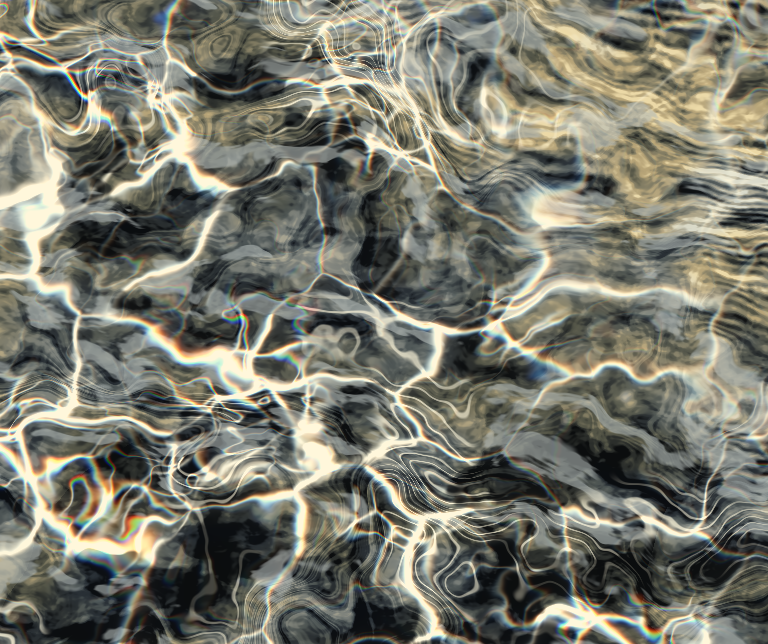
Write a WebGL 2 fragment shader that draws this texture.

```glsl
#version 300 es
precision highp float;
// Sunlit shallow water: caustic web over dark stones, with wind ripples at the upper right.
uniform vec2 u_resolution;
out vec4 fragColor;

float hash(vec2 p) {
  vec3 q = fract(p.xyx * 0.1031);
  q += dot(q, q.yzx + 33.33);
  return fract((q.x + q.y) * q.z);
}

float noise(vec2 p) {
  vec2 i = floor(p), f = fract(p);
  f = f * f * f * (f * (f * 6.0 - 15.0) + 10.0);
  return mix(mix(hash(i), hash(i + vec2(1, 0)), f.x),
             mix(hash(i + vec2(0, 1)), hash(i + 1.0), f.x), f.y);
}

float fbm(vec2 p, int octaves) {
  float sum = 0.0, amp = 0.5, total = 0.0;
  for (int i = 0; i < octaves; i++) {
    sum += amp * noise(p);
    total += amp;
    amp *= 0.55;
    p = mat2(1.6, 1.2, -1.2, 1.6) * p + 17.3;
  }
  return sum / total;
}

// x: gap between the two nearest cell centres, y: random value of the cell
vec2 cells(vec2 p) {
  vec2 base = floor(p);
  float nearest = 9.0, second = 9.0, id = 0.0;
  for (int y = -1; y <= 1; y++)
    for (int x = -1; x <= 1; x++) {
      vec2 c = base + vec2(x, y);
      vec2 centre = c + 0.1 + 0.8 * vec2(hash(c), hash(c + 71.7));
      float d = distance(p, centre);
      if (d < nearest) { second = nearest; nearest = d; id = hash(c + 13.1); }
      else second = min(second, d);
    }
  return vec2(second - nearest, id);
}

// Focused light: a broad web, patches of finer strands, small curls
float caustics(vec2 q, float vary, float patches) {
  float web = cells(q * vec2(4.6, 5.6) + 3.0).x;
  float strands = cells(q * vec2(10.0, 13.0) + 40.0).x;
  float curl = abs(2.0 * fbm(q * vec2(15.0, 22.0) + 60.0, 2) - 1.0);
  float width = 0.03 + 0.08 * vary * vary;
  return (0.45 + 0.9 * vary) * exp(-web * web / (width * width)) + 0.16 * exp(-web / 0.15)
       + 0.85 * patches * exp(-strands * strands / 0.008)
       + (0.15 + 0.55 * patches) * exp(-curl * curl / 0.005);
}

vec3 palette(float t) {
  vec3 c = mix(vec3(0.04, 0.05, 0.06), vec3(0.16, 0.18, 0.19), smoothstep(0.0, 0.17, t));
  c = mix(c, vec3(0.31, 0.33, 0.31), smoothstep(0.17, 0.33, t));
  c = mix(c, vec3(0.49, 0.49, 0.44), smoothstep(0.33, 0.50, t));
  c = mix(c, vec3(0.68, 0.64, 0.53), smoothstep(0.50, 0.67, t));
  return mix(c, vec3(0.88, 0.85, 0.74), smoothstep(0.67, 0.88, t));
}

void main() {
  vec2 p = gl_FragCoord.xy / u_resolution.y;
  vec2 warp = vec2(fbm(p * 4.0 + 2.0, 3), fbm(p * 4.0 + 29.0, 3)) - 0.5;
  vec2 wobble = vec2(fbm(p * 22.0, 2), fbm(p * 22.0 + 47.0, 2)) - 0.5;
  vec2 q = p + 0.22 * warp + 0.026 * wobble;

  // Regions: rippled surface, stones, deep shadow
  float diagonal = (p.x - 0.55) * 0.7 + (p.y - 1.0) * 0.64;
  float surface = smoothstep(-0.13, 0.12, diagonal + 0.35 * (fbm(p * 4.0 + 55.0, 3) - 0.5));
  float stony = 1.0 - smoothstep(0.2, 0.5, p.y);
  float shadow = smoothstep(0.6, 0.65, fbm(p * vec2(6.0, 9.0) + 31.0, 4)) * (1.0 - surface);

  // Bed seen through refraction: bands that flow around smooth swells
  float swell = fbm(p * vec2(2.6, 4.0) + 1.5 * warp + 11.0, 2) + 0.05 * wobble.x;
  float bands = 0.4 * noise(vec2(swell * 24.0, p.x * 4.0))
              + 0.35 * noise(vec2(swell * 60.0, p.x * 7.0 + 9.0))
              + 0.25 * noise(vec2(swell * 120.0, p.x * 12.0 + 5.0));
  float tone = 0.29 + 0.07 * p.y + 0.7 * (fbm(q * vec2(7.0, 12.0) + 5.0, 5) - 0.5)
             + 0.75 * (bands - 0.5);
  vec2 stone = cells((p + 0.08 * warp) * vec2(3.6, 4.2) + 20.0);
  tone += stony * (0.14 * (stone.y - 0.55) - 0.22 * (1.0 - smoothstep(0.02, 0.12, stone.x)));
  tone -= 0.2 * shadow;

  // Wind ripples: stretched glints with fine wave trains
  vec2 slant = vec2(p.x, p.y + 0.22 * p.x) + 0.16 * warp + 0.01 * wobble;
  float glints = fbm(slant * vec2(14.0, 42.0) + 8.0, 4);
  float train = sin(430.0 * slant.y + 9.0 * noise(slant * vec2(16.0, 22.0)));
  float trainPatch = smoothstep(0.35, 0.65, noise(p * vec2(5.0, 7.0) + 63.0));
  float rippled = 0.49 + 1.5 * (glints - 0.5) + 0.3 * (bands - 0.5) + 0.2 * train * trainPatch;
  tone = mix(tone, rippled, 0.9 * surface);
  tone += 0.3 * (fbm(p * vec2(75.0, 120.0) + 3.0 * wobble, 2) - 0.5);

  // Warm and cool tints, pale sky reflections
  float warmth = fbm(p * vec2(6.0, 10.0) + 90.0, 3);
  vec3 color = palette(tone) * mix(vec3(0.96, 1.0, 1.07), vec3(1.05, 1.0, 0.88),
                                   smoothstep(0.3, 0.65, warmth));
  float sky = smoothstep(0.6, 0.7, fbm(slant * vec2(11.0, 28.0) + 120.0, 4));
  color = mix(color, vec3(0.69, 0.72, 0.71), 0.6 * sky);

  // Light split slightly by wavelength
  float vary = noise(p * 6.0 + 44.0);
  float patches = smoothstep(0.38, 0.72, noise(p * vec2(5.0, 6.0) + 77.0));
  vec2 split = vec2(0.0022, 0.0016) * (0.2 + 1.2 * noise(p * 7.0 + 15.0));
  vec3 light = vec3(caustics(q - split, vary, patches), caustics(q, vary, patches),
                    caustics(q + split, vary, patches));
  float filament = 1.0 - smoothstep(0.1, 0.4, abs(sin(swell * 60.0 + 2.0 * warp.x)));
  light += 0.6 * filament * smoothstep(0.55, 0.75, noise(p * 6.0 + 101.0));
  light *= (1.0 - 0.6 * shadow) * (1.0 - 0.6 * surface) * (0.55 + 0.9 * bands);
  color = mix(color, vec3(1.0, 0.97, 0.86), clamp(light, 0.0, 1.0));
  fragColor = vec4(clamp(color, 0.0, 1.0), 1.0);
}
```
